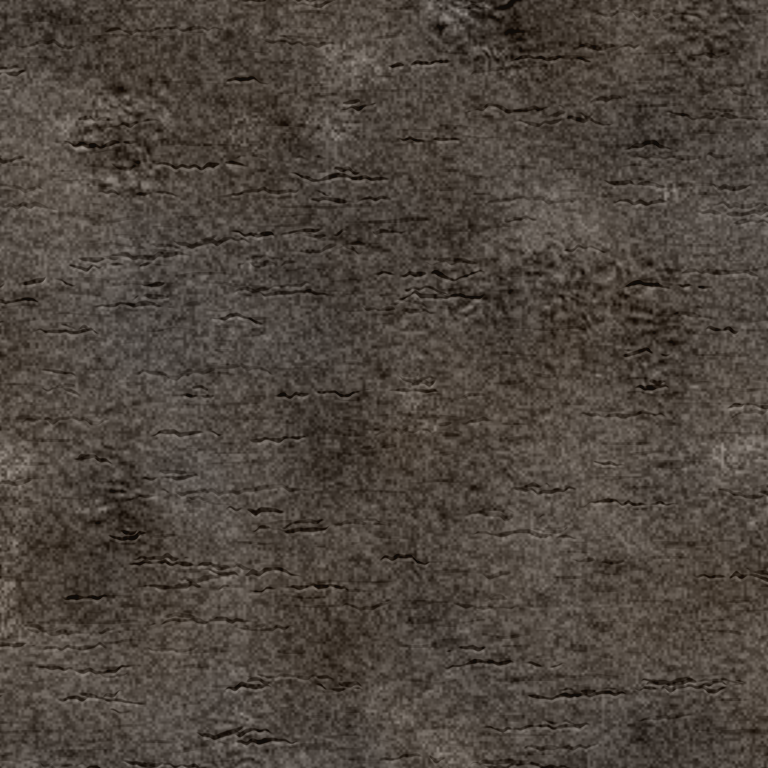
Write a Shadertoy shader that draws this texture.

```glsl
// Weathered dark bark: brown-grey mottling and fine embossed grain, crossed by
// short ragged horizontal fissures with a pale lower lip. Layered value noise
// gives the surface; a jittered grid scatters the fissures.

const vec3  BARK_COLOR      = vec3(0.306, 0.275, 0.247);
const vec3  WARM_SHIFT      = vec3(0.012, 0.000, -0.014);
const float MOTTLE_CONTRAST = 0.24;
const float GRAIN_CONTRAST  = 0.17;
const float RELIEF_CONTRAST = 0.13;
const float STREAK_DEPTH    = 0.07;
const float PALE_GAIN       = 0.11;
const float ROUGH_DEPTH     = 0.045;
const float FISSURE_DEPTH   = 0.19;
const float LIP_GAIN        = 0.09;
const vec2  FISSURE_GRID    = vec2(7.0, 28.0);
const float FISSURE_SHARE   = 0.62;
const float FISSURE_WIDTH   = 0.0024;

float hash(vec2 p) {
    vec3 q = fract(p.xyx * 0.1031);
    q += dot(q, q.yzx + 33.33);
    return fract((q.x + q.y) * q.z);
}

float noise(vec2 p) {
    vec2 cell = floor(p), f = fract(p);
    f = f * f * (3.0 - 2.0 * f);
    float low  = mix(hash(cell), hash(cell + vec2(1, 0)), f.x);
    float high = mix(hash(cell + vec2(0, 1)), hash(cell + vec2(1, 1)), f.x);
    return mix(low, high, f.y);
}

float fbm(vec2 p) {
    float sum = 0.0, weight = 0.5;
    for (int i = 0; i < 5; i++) {
        sum += weight * noise(p);
        p = mat2(1.6, 1.2, -1.2, 1.6) * p + 17.3;
        weight *= 0.5;
    }
    return sum / 0.97;
}

// One ragged strand: x = dark groove, y = pale lip just below it
vec2 strand(vec2 q, float halfLength, float seed, float pixel) {
    float taper = 1.0 - pow(abs(q.x) / halfLength, 2.0);
    if (taper <= 0.0) return vec2(0.0);
    float bend = 0.010 * (noise(vec2(q.x * 32.0, seed)) - 0.5)
               + 0.005 * (noise(vec2(q.x * 120.0, seed + 5.0)) - 0.5);
    float ragged = noise(vec2(q.x * 75.0, seed + 9.0));
    float width = FISSURE_WIDTH * sqrt(taper) * (0.2 + 1.3 * ragged);
    float d = q.y - bend;
    float groove = 1.0 - smoothstep(-pixel, pixel, abs(d) - width);
    float lip = 1.0 - smoothstep(0.0, 0.0025, abs(d + width + 0.002) - 0.0006);
    float ends = smoothstep(0.0, 0.35, taper) * smoothstep(0.08, 0.35, ragged);
    return vec2(groove, lip * (1.0 - groove)) * ends;
}

// Fissures scattered over a jittered grid, some with a second strand
vec2 fissures(vec2 p, float pixel) {
    vec2 result = vec2(0.0), home = floor(p * FISSURE_GRID);
    for (int j = -1; j <= 1; j++)
    for (int i = -1; i <= 1; i++) {
        vec2 cell = home + vec2(i, j);
        float seed = floor(hash(cell + 71.0) * 900.0);
        float crowding = 0.6 * (noise(cell * vec2(0.5, 0.16) + 40.0) - 0.5);
        if (hash(cell + 11.0) > FISSURE_SHARE + crowding) continue;
        vec2 jitter = vec2(hash(cell + 23.0), hash(cell + 37.0));
        vec2 q = p - (cell + jitter) / FISSURE_GRID;
        float halfLength = mix(0.022, 0.085, pow(hash(cell + 53.0), 1.4));
        float strength = mix(0.4, 1.0, hash(cell + 97.0));
        vec2 mark = strand(q, halfLength, seed, pixel);
        if (hash(cell + 131.0) > 0.5) {
            vec2 shift = vec2((jitter.y - 0.5) * halfLength, 0.006);
            mark = max(mark, 0.8 * strand(q - shift, halfLength * 0.5, seed + 20.0, pixel));
        }
        result = max(result, mark * strength);
    }
    return result;
}

void mainImage(out vec4 fragColor, in vec2 fragCoord) {
    float pixel = 1.0 / iResolution.y;
    vec2 p = fragCoord * pixel;

    // Broad mottling, rough scars and pale lichen-like patches
    float mottle = fbm(p * 7.0 + 3.0) - 0.5;
    float rough = smoothstep(0.56, 0.74, fbm(p * vec2(6.5, 5.0) + 60.0));
    float pale = smoothstep(0.64, 0.82, fbm(p * vec2(9.0, 12.0) + 120.0));

    // Fine grain and small bumps lit from above
    float grain = noise(p * 270.0) - 0.5 + 0.6 * (noise(p * vec2(150.0, 125.0) + 31.0) - 0.5);
    vec2 bump = p * vec2(95.0, 120.0) + 2.0 * noise(p * 40.0);
    float relief = noise(bump) - noise(bump + vec2(0.25, 0.6));

    // Faint horizontal hairlines
    vec2 drift = vec2(0.0, 0.006 * noise(p * 35.0));
    float streak = smoothstep(0.70, 0.92, noise((p + drift) * vec2(24.0, 155.0) + 80.0));

    vec2 fissure = fissures(p, pixel);
    float tone = MOTTLE_CONTRAST * mottle
               + GRAIN_CONTRAST * grain
               + RELIEF_CONTRAST * relief * (0.6 + 1.3 * rough)
               + PALE_GAIN * pale * (0.8 + grain)
               - ROUGH_DEPTH * rough
               - STREAK_DEPTH * streak
               - FISSURE_DEPTH * fissure.x
               + LIP_GAIN * fissure.y;

    float warmth = 2.0 * (fbm(p * 5.0 + 200.0) - 0.5);
    vec3 color = BARK_COLOR + tone + WARM_SHIFT * warmth;
    fragColor = vec4(clamp(color, vec3(0.055, 0.045, 0.03), vec3(1.0)), 1.0);
}
```
